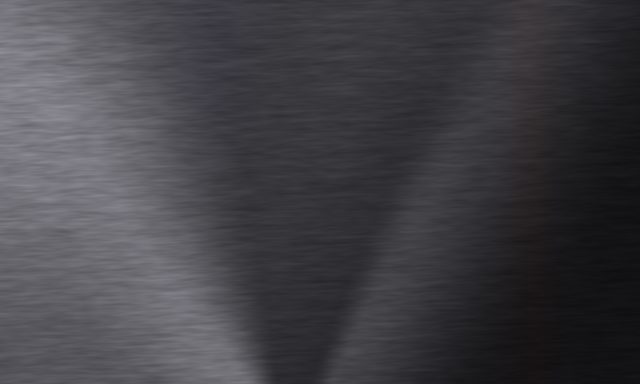
This texture is drawn by a WebGL 2 fragment shader. Its source:

```glsl
#version 300 es
precision highp float;
// Dark brushed metal with two fans of reflected light rising from the lower edge.

uniform vec2 u_resolution;
out vec4 fragColor;

vec2 hashGradient(vec2 cell) {
    vec3 q = fract(cell.xyx * vec3(0.1031, 0.1030, 0.0973));
    q += dot(q, q.yzx + 33.33);
    float angle = 6.2832 * fract((q.x + q.y) * q.z);
    return vec2(cos(angle), sin(angle));
}

float gradientNoise(vec2 p) {
    vec2 i = floor(p), f = fract(p);
    vec2 u = f * f * f * (f * (f * 6.0 - 15.0) + 10.0);
    float a = dot(hashGradient(i), f);
    float b = dot(hashGradient(i + vec2(1, 0)), f - vec2(1, 0));
    float c = dot(hashGradient(i + vec2(0, 1)), f - vec2(0, 1));
    float d = dot(hashGradient(i + vec2(1, 1)), f - vec2(1, 1));
    return mix(mix(a, b, u.x), mix(c, d, u.x), u.y);
}

// Long, thin scratches: each octave is stretched along x
float brushing(vec2 p) {
    p.y -= 0.035 * p.x + 0.004 * gradientNoise(p * vec2(3.0, 9.0));
    float sum = 0.0, weight = 0.4;
    vec2 frequency = vec2(4.0, 48.0);
    for (int i = 0; i < 4; i++) {
        sum += weight * gradientNoise(p * frequency + float(i) * 17.3);
        frequency *= vec2(1.75, 1.5);
        weight *= 1.05;
    }
    return sum;
}

// Broad light on the left, with a ridge that narrows toward the lower edge
float leftLight(vec2 uv, float middle) {
    float ridge = 0.385 - 0.44 * uv.y;
    float rim = 0.435 - 0.08 * uv.y;
    float light = 0.45 + 0.06 * smoothstep(0.3, 0.8, uv.y) - 0.04 * smoothstep(0.85, 1.05, uv.y);
    light -= 0.12 * (1.0 - smoothstep(0.0, 0.55, uv.y)) * smoothstep(0.0, 0.22, ridge - uv.x);
    float fade = clamp((uv.x - ridge) / (rim - ridge), 0.0, 1.0);
    return mix(light, middle, mix(fade, smoothstep(0.0, 1.0, fade), 0.75));
}

// Dim beam on the right, fading into black
float rightBeam(float d, float y) {
    float reach = d / (0.16 + 0.06 * y);
    return 0.072 + (0.215 - 0.05 * y) * exp(-reach * reach);
}

void main() {
    vec2 uv = gl_FragCoord.xy / u_resolution;
    vec2 p = gl_FragCoord.xy / u_resolution.y;

    // Reflected light
    float d = uv.x - (0.502 + 0.29 * uv.y - 0.04 * uv.y * (1.0 - uv.y));
    float middle = 0.2 + 0.04 * uv.y - 0.035 * smoothstep(-0.2, 0.0, d);
    float light = leftLight(uv, middle);
    float blur = 0.022 + 0.035 * uv.y;
    light = mix(light, rightBeam(max(d, 0.0), uv.y), smoothstep(-blur, blur, d));

    // Scratches, with a little unevenness across the sheet
    light *= 1.0 + 0.22 * brushing(p) + 0.04 * gradientNoise(p * vec2(1.5, 7.0));
    light += 0.022 * brushing(p + 5.7);

    // Cool steel, a violet cast at the upper left and a warm one at the right
    vec3 color = light * vec3(0.99, 0.98, 1.03) + vec3(0.0, 0.0, 0.006);
    float violet = exp(-pow((uv.x - 0.33) / 0.07, 2.0)) * smoothstep(0.4, 0.9, uv.y);
    float warm = exp(-pow((uv.x - 0.83) / 0.05, 2.0));
    color += violet * vec3(0.0, -0.004, 0.012) + warm * vec3(0.012, 0.0, -0.006);
    fragColor = vec4(clamp(color, 0.0, 1.0), 1.0);
}
```
